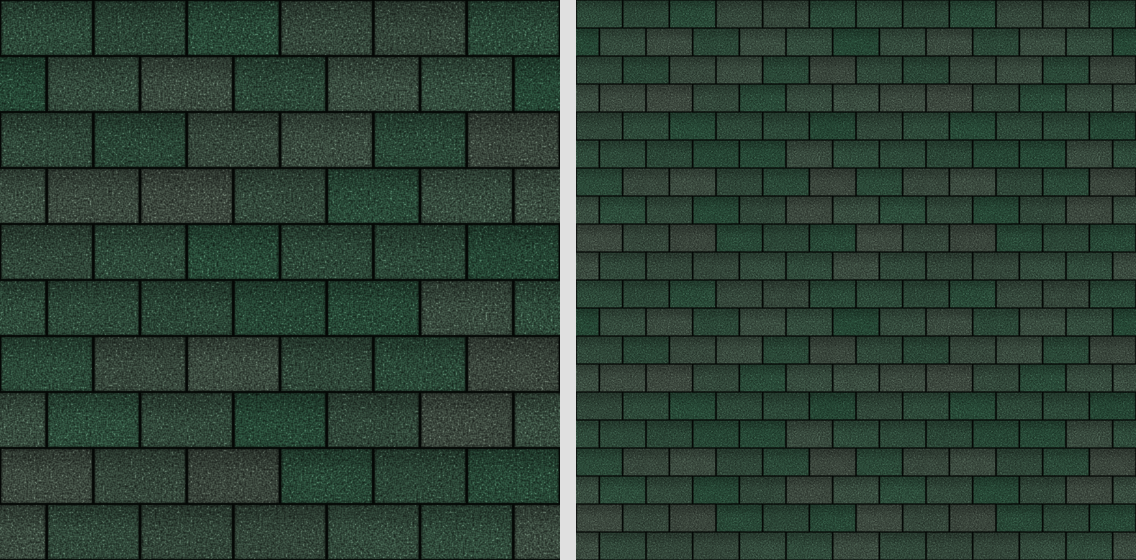
Left: one tile. Right: repeated 2 by 2.
This pattern is drawn by a Shadertoy shader. Its source:

```glsl
// Green mineral roof shingles in a running bond: staggered courses with dark
// joints, a shadow under each overlap, a tint per shingle and wrapped
// gradient noise for the granules. All periods are whole, so it tiles.

#define COLUMNS 6.0
#define COURSES 10.0
#define JOINT_HALF 0.0023
#define LAP_HALF 0.0016
#define EDGE_SOFT 0.0045
#define GRAIN_CELLS 300.0
#define GRAIN_AMOUNT 0.95
#define SHADE_AMOUNT 0.22
#define GREY_TINT vec3(0.240, 0.284, 0.246)
#define GREEN_TINT vec3(0.150, 0.284, 0.212)
#define JOINT_COLOR vec3(0.018, 0.032, 0.022)

// Integer hash of a lattice cell, 0 to 1
float hash(vec2 cell, uint seed) {
    uvec2 q = uvec2(ivec2(cell));
    uint h = q.x * 1597u + q.y * 51749u + seed * 7919u;
    h = (h ^ (h >> 15)) * 73471u;
    h = (h ^ (h >> 13)) * 92821u;
    h ^= h >> 16;
    return float(h & 65535u) / 65535.0;
}

// Dot product of a random unit gradient with the offset from its corner
float cornerSlope(vec2 cell, vec2 offset, float period, uint seed) {
    float angle = 6.28319 * hash(mod(cell, period), seed);
    return dot(vec2(cos(angle), sin(angle)), offset);
}

// Gradient noise repeating after a whole number of cells
float wrappedNoise(vec2 uv, float period, uint seed) {
    vec2 p = uv * period;
    vec2 cell = floor(p), f = p - cell;
    vec2 w = f * f * f * (f * (f * 6.0 - 15.0) + 10.0);
    vec2 e = vec2(1.0, 0.0);
    float low = mix(cornerSlope(cell, f, period, seed),
                    cornerSlope(cell + e.xy, f - e.xy, period, seed), w.x);
    float high = mix(cornerSlope(cell + e.yx, f - e.yx, period, seed),
                     cornerSlope(cell + e.xx, f - e.xx, period, seed), w.x);
    return mix(low, high, w.y);
}

void mainImage(out vec4 fragColor, in vec2 fragCoord) {
    vec2 uv = fragCoord / iResolution.xy;
    float pixel = 1.0 / iResolution.y;

    // Staggered layout
    vec2 grid = uv * vec2(COLUMNS, COURSES);
    float course = floor(grid.y);
    grid.x += 0.5 * (1.0 - mod(course, 2.0));
    vec2 local = fract(grid);
    vec2 shingle = vec2(mod(floor(grid.x), COLUMNS), mod(course, COURSES));

    // Distances to the joints, in canvas units
    vec2 edge = min(local, 1.0 - local) / vec2(COLUMNS, COURSES);
    vec2 gap = edge - vec2(JOINT_HALF, LAP_HALF);

    // Tint and brightness of each shingle
    vec3 color = mix(GREY_TINT, GREEN_TINT, hash(shingle, 1u));
    color *= 0.95 + 0.10 * hash(shingle, 2u);

    // Shadow below the overlap and soft darkening at the rim
    color *= 1.0 - SHADE_AMOUNT * smoothstep(0.45, 1.0, local.y);
    vec2 rim = smoothstep(vec2(-0.001), vec2(EDGE_SOFT), gap);
    color *= mix(0.65, 1.0, rim.x * rim.y);

    // Granules in two sizes, with faint mottling
    float grain = 0.65 * wrappedNoise(uv, GRAIN_CELLS, 3u)
                + 0.35 * wrappedNoise(uv, floor(GRAIN_CELLS * 0.57), 4u);
    float mottle = wrappedNoise(uv, 24.0, 5u);
    color *= 1.0 + GRAIN_AMOUNT * grain + 0.06 * mottle;
    color += 0.10 * smoothstep(0.22, 0.45, grain);

    // Dark joints
    vec2 cover = smoothstep(-0.7 * pixel, 0.7 * pixel, gap);
    color = mix(JOINT_COLOR, color, cover.x * cover.y);
    fragColor = vec4(color, 1.0);
}
```
